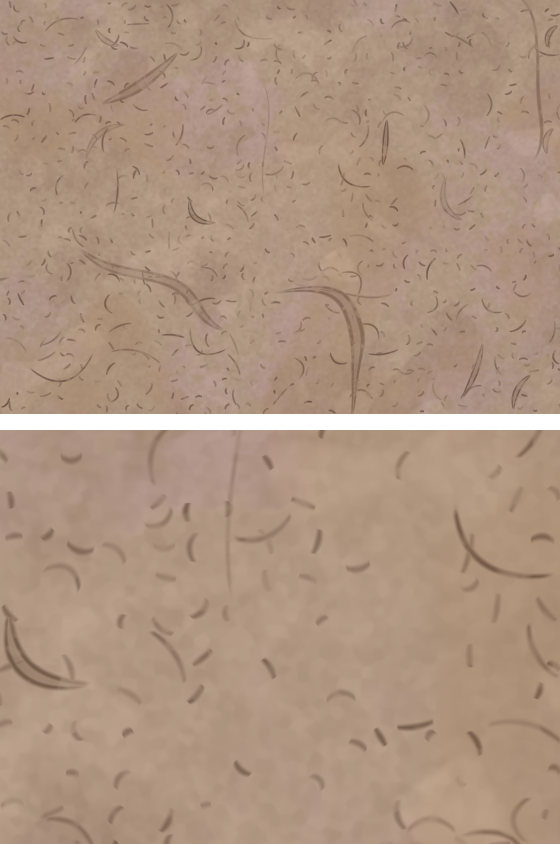
Top, the full canvas; bottom, a detail of the centre.
Write a WebGL 1 fragment shader that draws this texture.

```glsl
precision highp float;
// Polished fossil limestone: pink-beige ground with dark curved shell fragments and flecks.
uniform vec2 u_resolution;

vec4 hash4(vec2 c) {
  vec4 n = vec4(dot(c, vec2(127.1, 311.7)), dot(c, vec2(269.5, 183.3)),
                dot(c, vec2(419.2, 371.9)), dot(c, vec2(97.3, 157.1)));
  return fract(sin(n) * 43758.5);
}

// Cellular noise with blended cell values, 0 to 1
float cells(vec2 p) {
  vec2 id = floor(p);
  float sum = 0.0, total = 0.0;
  for (int j = -1; j <= 1; j++) {
    for (int i = -1; i <= 1; i++) {
      vec2 c = id + vec2(float(i), float(j));
      vec4 h = hash4(c);
      vec2 d = p - c - h.xy;
      float weight = exp(-6.0 * dot(d, d));
      sum += weight * h.z;
      total += weight;
    }
  }
  return sum / total;
}

// Scattered tapered arcs, one per cell; twin > 0 splits some into two shell walls
float strokes(vec2 p, float scale, float density, float width, float curl, float twin) {
  p *= scale;
  vec2 id = floor(p);
  float soft = scale * max(0.0022, 0.7 / u_resolution.y);
  float ink = 0.0;
  for (int j = -1; j <= 1; j++) {
    for (int i = -1; i <= 1; i++) {
      vec2 c = id + vec2(float(i), float(j));
      vec4 place = hash4(c + scale * 3.7);
      vec4 shape = hash4(c + scale * 5.3 + 41.0);
      float angle = 6.2832 * place.z;
      vec2 q = p - c - 0.2 - 0.6 * place.xy;
      q = mat2(cos(angle), -sin(angle), sin(angle), cos(angle)) * q;

      // Distance to a parabola that ends at halfLength
      float halfLength = mix(0.14, 0.42, shape.x);
      float bend = curl * shape.y / halfLength;
      float slope = 2.0 * bend * q.x;
      float d = abs(q.y - bend * q.x * q.x) / sqrt(1.0 + slope * slope);
      float taper = max(0.0, 1.0 - q.x * q.x / (halfLength * halfLength));

      float gap = twin * step(0.35, shape.z) * taper;
      float wall = 1.0 - smoothstep(-soft, soft, abs(d - gap) - width * (0.5 + 0.5 * taper));
      float fill = 0.35 * step(0.001, gap) * (1.0 - smoothstep(gap - soft, gap + soft, d));
      float strength = mix(0.35, 0.95, shape.w) * step(place.w, density);
      ink = max(ink, max(wall, fill) * smoothstep(0.0, 0.3, taper) * strength);
    }
  }
  return ink;
}

void main() {
  vec2 p = gl_FragCoord.xy / u_resolution.y;
  vec2 ripple = vec2(sin(p.y * 17.0 + 2.0 * sin(p.x * 7.0)),
                     sin(p.x * 15.0 + 2.0 * sin(p.y * 9.0 + 1.0)));
  vec2 warped = p + 0.013 * ripple;

  // Ground: broad pink patches, brownish clouds and fine grain
  float broad = cells(warped * 5.0 + 3.0);
  float medium = cells(warped * 15.0 + 20.0);
  float fine = cells(p * 48.0 + 7.0);
  float grain = cells(p * 120.0);
  float pinkness = smoothstep(0.42, 0.66, 0.5 * broad + 0.3 * medium + 0.2 * fine);
  vec3 color = mix(vec3(0.69, 0.59, 0.505), vec3(0.695, 0.585, 0.545), pinkness);
  float cloud = 0.4 * cells(warped * 7.0 + 50.0) + 0.3 * medium + 0.3 * fine;
  color = mix(color, vec3(0.635, 0.53, 0.45), 0.75 * smoothstep(0.48, 0.72, cloud));
  color += 0.035 * (grain - 0.5) + 0.03 * (fine - 0.5);

  // Ochre stains and pale spots
  float stain = smoothstep(0.62, 0.85, cells(warped * 6.0 + 80.0));
  color = mix(color, vec3(0.67, 0.54, 0.42), 0.35 * stain);
  color += 0.03 * smoothstep(0.72, 0.9, cells(warped * 13.0 + 60.0));

  // Fossil fragments, large to small
  float worn = 0.45 + 0.55 * smoothstep(0.25, 0.6, 0.6 * fine + 0.4 * grain);
  float shells = strokes(p + 0.018 * ripple, 2.0, 0.5, 0.008, 0.8, 0.02);
  float seams = 0.6 * strokes(warped, 2.7, 0.4, 0.005, 0.5, 0.0);
  float arcs = strokes(p + 0.004 * ripple, 5.0, 0.45, 0.011, 1.0, 0.028);
  float slivers = strokes(p, 13.0, 0.5, 0.028, 0.7, 0.0);
  float flecks = 0.85 * strokes(p, 32.0, 0.42, 0.075, 0.5, 0.0);
  float ink = max(max(shells, seams), max(arcs, max(slivers, flecks))) * worn;
  color = mix(color, vec3(0.37, 0.27, 0.21), 0.85 * ink);

  // Gentle falloff toward the edges
  vec2 edge = gl_FragCoord.xy / u_resolution - 0.5;
  color *= 1.01 - 0.09 * dot(edge, edge);
  gl_FragColor = vec4(color, 1.0);
}
```
